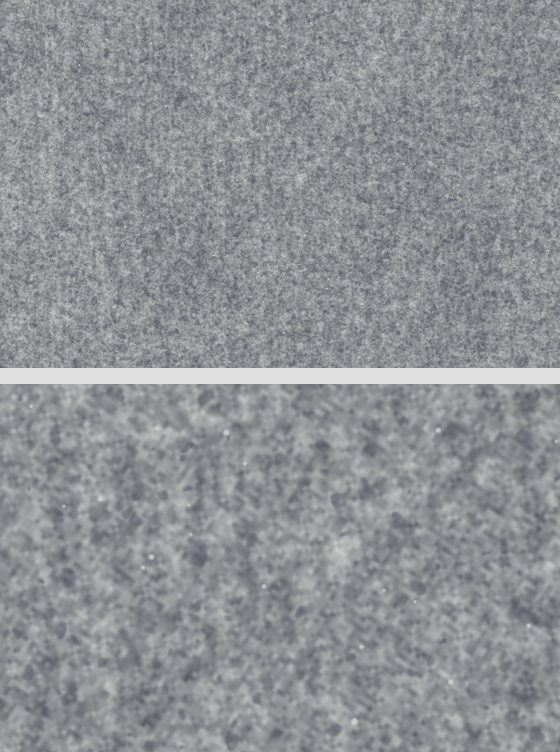
Top, the full canvas; bottom, a detail of the centre.
Reproduce this texture procedurally as a WebGL 1 fragment shader.

```glsl
precision highp float;
// Weathered grey concrete: layered value noise gives clouds, blotches and grain,
// stretched noise gives vertical brush marks, and jittered cells scatter
// dark pits and pale flecks. A few faint scratches run across the slab.
uniform vec2 u_resolution;

const vec3 SHADOW_GREY = vec3(0.41, 0.42, 0.45);
const vec3 LIGHT_GREY = vec3(0.68, 0.69, 0.69);
const vec3 PIT_BLUE = vec3(0.37, 0.385, 0.43);
const vec3 FLECK_WHITE = vec3(0.83, 0.84, 0.84);
const vec3 RUST_BROWN = vec3(0.42, 0.33, 0.28);
const float BASE_TONE = 0.55;
const int SCRATCH_COUNT = 6;

float hash(vec2 p) {
  return fract(sin(dot(p, vec2(12.9898, 78.233))) * 43758.5453);
}

vec2 hash2(vec2 p) {
  return vec2(hash(p), hash(p + 37.7));
}

vec2 rotate(vec2 p, float angle) {
  float c = cos(angle), s = sin(angle);
  return vec2(c * p.x - s * p.y, s * p.x + c * p.y);
}

// Smooth value noise from -1 to 1
float noise(vec2 p) {
  vec2 cell = floor(p), f = fract(p);
  vec2 w = f * f * (3.0 - 2.0 * f);
  float low = mix(hash(cell), hash(cell + vec2(1.0, 0.0)), w.x);
  float high = mix(hash(cell + vec2(0.0, 1.0)), hash(cell + vec2(1.0, 1.0)), w.x);
  return 2.0 * mix(low, high, w.y) - 1.0;
}

float fbm(vec2 p) {
  float sum = 0.0, amplitude = 0.6;
  for (int i = 0; i < 4; i++) {
    sum += amplitude * noise(p);
    p = rotate(p, 0.7) * 2.1 + 5.3;
    amplitude *= 0.6;
  }
  return sum;
}

// Coverage of scattered round spots; sizes are in cells
float spots(vec2 p, float share, float minRadius, float maxRadius, float soft) {
  vec2 home = floor(p);
  float cover = 0.0;
  for (int y = -1; y <= 1; y++) {
    for (int x = -1; x <= 1; x++) {
      vec2 cell = home + vec2(float(x), float(y));
      float pick = hash(cell + 91.3);
      float radius = mix(minRadius, maxRadius, pow(hash(cell + 17.1), 2.0));
      float d = length(p - cell - hash2(cell)) - radius;
      cover = max(cover, step(pick, share) * (1.0 - smoothstep(-soft, soft, d)));
    }
  }
  return cover;
}

// Thin line fading towards both ends
float scratch(vec2 p, vec2 start, vec2 span, float width) {
  float along = clamp(dot(p - start, span) / dot(span, span), 0.0, 1.0);
  float d = length(p - start - span * along);
  return (1.0 - smoothstep(0.0, width, d)) * sin(3.1416 * along);
}

float scratches(vec2 p, float aspect) {
  float cover = 0.0;
  for (int i = 0; i < SCRATCH_COUNT; i++) {
    vec2 seed = vec2(float(i) * 3.7, 8.2);
    vec2 start = hash2(seed) * vec2(aspect, 1.0);
    vec2 span = vec2(0.08 + 0.14 * hash(seed + 4.1), -0.02 - 0.07 * hash(seed + 6.3));
    vec2 bend = vec2(0.0, 0.004 * noise(p * 25.0));
    cover = max(cover, scratch(p + bend, start, span, 0.003));
  }
  return cover;
}

// Vertical brush marks, strongest on the left
float brushMarks(vec2 p, float aspect) {
  float strength = mix(1.3, 0.6, smoothstep(0.2, 0.8, p.x / aspect));
  float narrow = noise(vec2(p.x * 125.0, p.y * 7.0));
  float wide = noise(vec2(p.x * 38.0 + 9.0, p.y * 2.5));
  return strength * (0.65 * narrow + 0.45 * wide);
}

void main() {
  vec2 p = gl_FragCoord.xy / u_resolution.y;
  float aspect = u_resolution.x / u_resolution.y;

  // Surface tone, from broad clouds down to sand grain
  float clouds = fbm(p * 4.0 + 2.7);
  float blotches = noise(rotate(p, 0.4) * 62.0);
  float crumbs = noise(rotate(p, 1.1) * 125.0);
  float grain = noise(rotate(p, 0.6) * 235.0);
  float tone = BASE_TONE + 0.14 * clouds + 0.13 * brushMarks(p, aspect);
  tone += 0.23 * blotches + 0.29 * crumbs + 0.34 * grain;
  tone += 0.22 * scratches(p, aspect);
  vec3 color = mix(SHADOW_GREY, LIGHT_GREY, tone);

  // Irregular pits, small and large
  vec2 ragged = p + 0.004 * vec2(noise(p * 110.0), noise(p * 110.0 + 40.0));
  float pits = spots(ragged * 48.0, 0.22, 0.1, 0.32, 0.1);
  pits = max(pits, 0.8 * spots(rotate(ragged, 0.5) * 24.0, 0.08, 0.1, 0.28, 0.06));
  color = mix(color, PIT_BLUE + 0.04 * grain, 0.62 * pits);

  // Pale stone flecks and rare rusty specks
  float flecks = spots(rotate(p, 0.3) * 40.0, 0.05, 0.05, 0.12, 0.05);
  float rust = spots(ragged * 9.0 + 3.0, 0.03, 0.025, 0.05, 0.02);
  color = mix(color, FLECK_WHITE, 0.8 * flecks);
  color = mix(color, RUST_BROWN, 0.6 * rust);

  gl_FragColor = vec4(color, 1.0);
}
```
